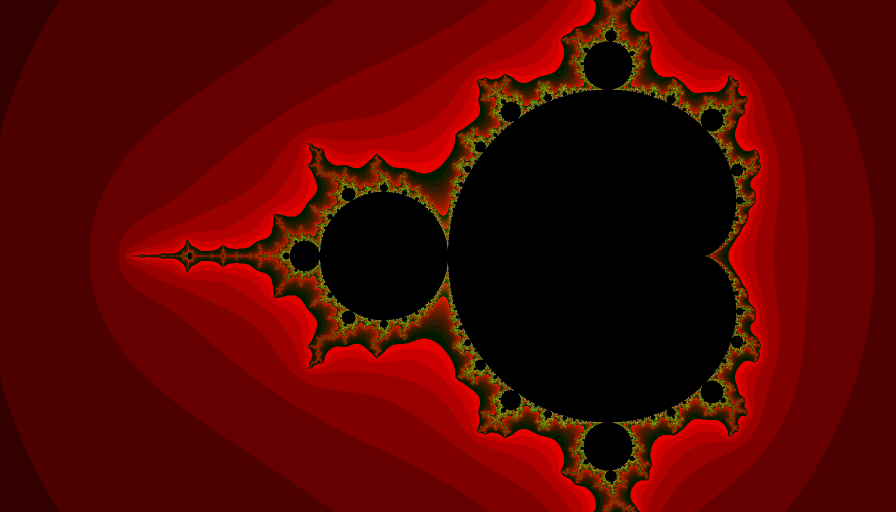
This background is drawn by a WebGL 2 fragment shader. Its source:

```glsl
#version 300 es
precision highp float;
// Mandelbrot set in flat escape-time bands on a black interior.
// The decimal digits of the escape step set the colour: units drive red,
// tens drive green, hundreds drive blue. Supersampling smooths the edges.

#define CENTER vec2(-0.75, 0.0)
#define HALF_HEIGHT 1.0
#define BAILOUT 4.0
#define MAX_STEPS 1000
#define DIGIT_BASE 10
#define SAMPLES 2

uniform vec2 u_resolution;
out vec4 fragColor;

// True inside the main cardioid or the disc to its left.
bool inMainBodies(vec2 c) {
    float x = c.x - 0.25;
    float y2 = c.y * c.y;
    float q = x * x + y2;
    bool cardioid = q * (q + x) <= 0.25 * y2;
    bool disc = (c.x + 1.0) * (c.x + 1.0) + y2 <= 0.0625;
    return cardioid || disc;
}

// First step at which the orbit leaves the bailout circle, or 0 if it stays.
int escapeStep(vec2 c) {
    if (inMainBodies(c)) return 0;
    vec2 z = vec2(0.0);
    for (int k = 1; k < MAX_STEPS; k++) {
        z = vec2(z.x * z.x - z.y * z.y, 2.0 * z.x * z.y) + c;
        if (dot(z, z) > BAILOUT * BAILOUT) return k;
    }
    return 0;
}

// Each digit of the step becomes one colour channel.
vec3 digitColor(int k) {
    ivec3 digits = ivec3(k, k / DIGIT_BASE, k / (DIGIT_BASE * DIGIT_BASE)) % DIGIT_BASE;
    return vec3(digits) / float(DIGIT_BASE);
}

void main() {
    vec3 color = vec3(0.0);
    for (int j = 0; j < SAMPLES; j++) {
        for (int i = 0; i < SAMPLES; i++) {
            // Regular subpixel grid around the pixel centre
            vec2 offset = (vec2(i, j) + 0.5) / float(SAMPLES) - 0.5;
            vec2 uv = (2.0 * (gl_FragCoord.xy + offset) - u_resolution) / u_resolution.y;
            color += digitColor(escapeStep(CENTER + HALF_HEIGHT * uv));
        }
    }
    fragColor = vec4(color / float(SAMPLES * SAMPLES), 1.0);
}
```
